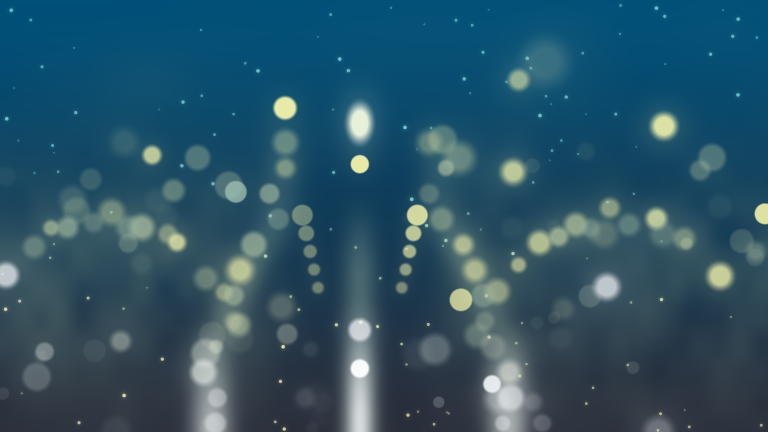
Write a Shadertoy shader that draws this background.

```glsl
const float AXIS = 0.833;
const vec3 LEMON = vec3(0.95, 0.95, 0.67);
const vec3 SAGE = vec3(0.56, 0.67, 0.61);
const vec3 PEARL = vec3(0.93, 0.94, 0.95);
const vec3 AQUA = vec3(0.47, 0.82, 0.83);

vec3 hash3(float seed) {
    vec3 q = fract(vec3(seed) * vec3(0.1031, 0.1030, 0.0973));
    q += dot(q, q.yzx + 33.33);
    return fract((q.xxy + q.yzz) * q.zyx);
}

float cellValue(vec2 cell) {
    return hash3(cell.x + cell.y * 57.0 + 11.0).x;
}

float valueNoise(vec2 p) {
    vec2 cell = floor(p), f = fract(p);
    f = f * f * (3.0 - 2.0 * f);
    float low = mix(cellValue(cell), cellValue(cell + vec2(1, 0)), f.x);
    float high = mix(cellValue(cell + vec2(0, 1)), cellValue(cell + 1.0), f.x);
    return mix(low, high, f.y);
}

float bell(float x, float width) {
    return exp(-x * x / (width * width));
}

float fadeUp(float y, float start, float end) {
    return 1.0 - smoothstep(start, end, y);
}

// Disc with a soft rim and a faint halo; blur is a fraction of the radius
vec3 addOrb(vec3 col, vec2 offset, float radius, float blur, vec3 tint, float strength) {
    float d = length(offset);
    float disc = fadeUp(d, radius * (1.0 - blur), radius * (1.0 + blur));
    float halo = 0.3 * blur * bell(d, radius * 2.0);
    return mix(col, tint, strength * min(disc + halo, 1.0));
}

float plumeOffset(float y) {
    return 0.34 - 0.16 * smoothstep(0.15, 0.58, y);
}

vec3 backdrop(vec2 p, float reach) {
    vec3 col = mix(vec3(0.16, 0.18, 0.23), vec3(0.06, 0.22, 0.33), smoothstep(0.0, 0.52, p.y));
    col = mix(col, vec3(0.0, 0.31, 0.47), smoothstep(0.4, 1.0, p.y));
    // Clouded band, clear beside the central column
    float cloud = valueNoise(p * vec2(10.0, 7.0)) * 0.65 + valueNoise(p * vec2(21.0, 15.0)) * 0.35;
    float band = bell(p.y - 0.32, 0.27) * smoothstep(0.1, 0.32, reach);
    col = mix(col, SAGE * 0.8, 0.48 * band * cloud);
    float veil = 0.22 * valueNoise(p * vec2(6.0, 5.0) + 20.0) * bell(p.y - 0.8, 0.17);
    return mix(col, vec3(0.22, 0.42, 0.47), veil);
}

vec3 addPlumes(vec3 col, vec2 p, float reach) {
    float plume = bell(reach - plumeOffset(p.y), 0.045) * fadeUp(p.y, 0.4, 0.78);
    col = mix(col, SAGE, 0.27 * plume);
    float foot = bell(reach - 0.345, 0.043) * fadeUp(p.y, 0.0, 0.27);
    col = mix(col, PEARL, 0.55 * foot);
    float column = bell(reach, 0.04) * fadeUp(p.y, 0.35, 0.58);
    col = mix(col, SAGE, 0.42 * column);
    float core = bell(reach, 0.031) * fadeUp(p.y, 0.02, 0.32);
    return mix(col, PEARL, 0.85 * core);
}

// Lights strung along mirrored curves; each side has its own jitter
vec3 addStrands(vec3 col, vec2 mirrored, float seed) {
    for (int i = 0; i < 12; i++) {
        float t = float(i) / 11.0;
        vec3 h = hash3(float(i) + seed);
        float reach = mix(0.28, 0.76, t) + 0.03 * (h.x - 0.5);
        vec2 arc = vec2(reach, 0.5 - 2.4 * (reach - 0.6) * (reach - 0.6) + 0.04 * (h.y - 0.5));
        col = addOrb(col, mirrored - arc, mix(0.016, 0.028, h.z), 0.5, mix(SAGE, LEMON, h.y), 0.35 + 0.5 * h.x);
        h = hash3(float(i) + seed + 30.0);
        float y = mix(0.02, 0.67, t);
        vec2 stem = vec2(plumeOffset(y) + 0.06 * (h.x - 0.5), y);
        vec3 tint = mix(PEARL, mix(SAGE, LEMON, h.z), smoothstep(0.05, 0.35, y));
        col = addOrb(col, mirrored - stem, mix(0.015, 0.029, h.y), 0.25 + 0.4 * h.z, tint, 0.25 + 0.5 * h.x);
    }
    for (int i = 0; i < 5; i++) {
        float k = float(i);
        vec2 inner = vec2(0.133 - 0.009 * k, 0.502 - 0.042 * k);
        float radius = 0.012 + 0.012 * exp(-0.7 * k);
        col = addOrb(col, mirrored - inner, radius, 0.12 + 0.08 * k, LEMON, seed > 100.0 ? 0.85 - 0.1 * k : 0.4);
    }
    return col;
}

vec3 addScatter(vec3 col, vec2 p, float aspect) {
    // Out of focus discs, whiter towards the floor
    for (int i = 0; i < 64; i++) {
        vec3 h = hash3(float(i) + 211.0), k = hash3(float(i) + 307.0);
        vec2 c = vec2(h.x * aspect, 0.68 * pow(h.y, 1.15));
        float clear = smoothstep(0.06, 0.2, abs(c.x - AXIS));
        vec3 tint = mix(PEARL, mix(SAGE, LEMON, k.y), smoothstep(0.05, 0.4, c.y));
        col = addOrb(col, p - c, mix(0.012, 0.034, h.z), 0.12 + 0.6 * k.x, tint, clear * (0.07 + 0.38 * k.z * k.z));
    }
    // Fine sparks
    for (int i = 0; i < 130; i++) {
        vec3 h = hash3(float(i) + 503.0);
        vec3 tint = mix(LEMON, AQUA, smoothstep(0.25, 0.6, h.y));
        col = addOrb(col, p - vec2(h.x * aspect, h.y), mix(0.002, 0.004, h.z), 0.5, tint, 0.3 + 0.6 * h.z);
    }
    return col;
}

vec3 addMainLights(vec3 col, vec2 p) {
    // Central column
    col = addOrb(col, (p - vec2(AXIS, 0.715)) * vec2(1.0, 0.65), 0.025, 0.6, vec3(0.95, 0.98, 0.88), 0.95);
    col = addOrb(col, p - vec2(AXIS, 0.62), 0.021, 0.12, LEMON, 0.95);
    col = addOrb(col, p - vec2(AXIS, 0.236), 0.025, 0.3, PEARL, 0.75);
    col = addOrb(col, p - vec2(AXIS, 0.147), 0.021, 0.2, vec3(1.0), 0.95);
    // Brightest lights at the sides
    col = addOrb(col, p - vec2(0.660, 0.750), 0.026, 0.2, LEMON, 0.95);
    col = addOrb(col, p - vec2(1.537, 0.708), 0.027, 0.5, LEMON, 0.9);
    col = addOrb(col, p - vec2(1.188, 0.602), 0.025, 0.6, LEMON, 0.75);
    col = addOrb(col, p - vec2(1.201, 0.815), 0.022, 0.5, LEMON, 0.6);
    col = addOrb(col, p - vec2(0.352, 0.641), 0.020, 0.4, LEMON, 0.75);
    col = addOrb(col, p - vec2(0.546, 0.556), 0.025, 0.12, SAGE * 1.15, 0.75);
    col = addOrb(col, p - vec2(1.067, 0.306), 0.026, 0.1, LEMON, 0.75);
    col = addOrb(col, p - vec2(1.771, 0.505), 0.024, 0.1, LEMON, 0.9);
    col = addOrb(col, p - vec2(1.667, 0.361), 0.027, 0.5, LEMON, 0.8);
    col = addOrb(col, p - vec2(1.405, 0.336), 0.027, 0.5, PEARL, 0.75);
    col = addOrb(col, p - vec2(0.014, 0.363), 0.027, 0.4, PEARL, 0.75);
    col = addOrb(col, p - vec2(1.139, 0.111), 0.020, 0.2, PEARL, 0.95);
    return addOrb(col, p - vec2(1.262, 0.856), 0.045, 0.8, SAGE, 0.35);
}

void mainImage(out vec4 fragColor, in vec2 fragCoord) {
    vec2 p = fragCoord / iResolution.y;
    float side = p.x - AXIS, reach = abs(side);
    vec3 col = addPlumes(backdrop(p, reach), p, reach);
    col = addScatter(col, p, iResolution.x / iResolution.y);
    col = addStrands(col, vec2(reach, p.y), side > 0.0 ? 131.0 : 71.0);
    fragColor = vec4(addMainLights(col, p), 1.0);
}
```
